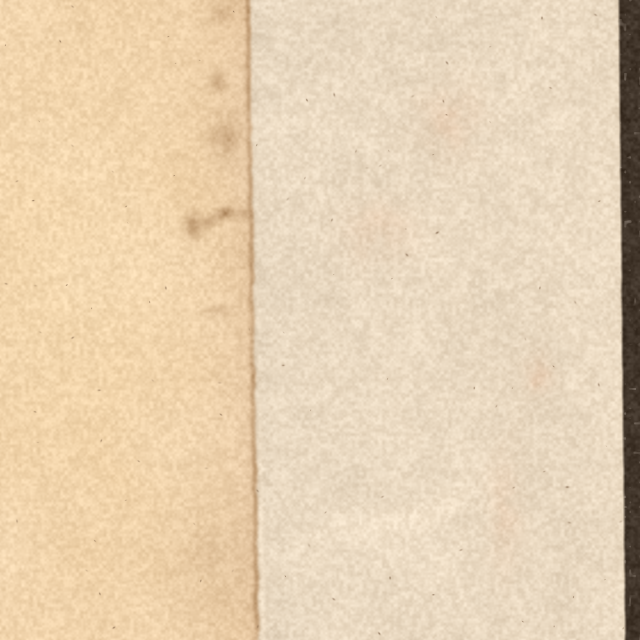
A Shadertoy shader for this texture:

```glsl
// Two overlapping sheets of aged paper with a stained seam, on a dark board.
#define TAN_PAPER vec3(0.945, 0.832, 0.677)
#define PALE_PAPER vec3(0.918, 0.852, 0.758)
#define BOARD vec3(0.255, 0.208, 0.165)
#define STAIN_TINT vec3(0.70, 0.55, 0.39)
#define BLUSH_TINT vec3(0.90, 0.75, 0.63)
#define GRAIN_SCALE 165.0
#define GRAIN_AMOUNT 0.115
#define MOTTLE_AMOUNT 0.05
#define SPECK_CELLS 24.0
#define SPECK_CHANCE 0.20

// Integer hash of a lattice point, from 0 to 1
float hash(vec2 p) {
    uvec2 q = uvec2(ivec2(p)) * uvec2(1597u, 3812u) + uvec2(911u, 357u);
    uint h = q.x * 7919u ^ q.y * 6271u;
    h = (h ^ (h >> 15)) * 73471u;
    h = (h ^ (h >> 13)) * 92821u;
    h ^= h >> 16;
    return float(h & 65535u) / 65535.0;
}

float valueNoise(vec2 p) {
    vec2 cell = floor(p), f = fract(p);
    f = f * f * (3.0 - 2.0 * f);
    return mix(mix(hash(cell), hash(cell + vec2(1, 0)), f.x),
               mix(hash(cell + vec2(0, 1)), hash(cell + vec2(1, 1)), f.x), f.y);
}

float fbm(vec2 p) {
    float sum = 0.0, gain = 0.5;
    for (int i = 0; i < 4; i++) {
        sum += gain * valueNoise(p);
        p = mat2(0.8, 0.6, -0.6, 0.8) * p * 2.03 + 17.0;
        gain *= 0.5;
    }
    return sum / 0.9375;
}

// Soft elliptical spot
float blot(vec2 p, vec2 centre, vec2 radius) {
    vec2 d = (p - centre) / radius;
    return exp(-dot(d, d));
}

// Soft stroke between two points
float stroke(vec2 p, vec2 a, vec2 b, float width) {
    vec2 ab = b - a;
    float t = clamp(dot(p - a, ab) / dot(ab, ab), 0.0, 1.0);
    float d = length(p - a - ab * t) / width;
    return exp(-d * d);
}

// Small fibres, at most one in each cell of a jittered grid
float specks(vec2 p) {
    vec2 g = p * SPECK_CELLS, cell = floor(g);
    vec2 centre = 0.2 + 0.6 * vec2(hash(cell + 51.0), hash(cell + 93.0));
    float angle = 6.2832 * hash(cell + 137.0);
    vec2 d = fract(g) - centre;
    d = mat2(cos(angle), -sin(angle), sin(angle), cos(angle)) * d;
    float size = mix(0.03, 0.07, hash(cell + 211.0));
    float shape = exp(-dot(d * vec2(1.0, 1.7), d * vec2(1.0, 1.7)) / (size * size));
    return shape * step(hash(cell + 17.0), SPECK_CHANCE) * mix(0.25, 0.9, hash(cell + 71.0));
}

void mainImage(out vec4 fragColor, in vec2 fragCoord) {
    vec2 uv = fragCoord / iResolution.xy;
    float pixel = 1.0 / iResolution.x;
    float cloud = fbm(uv * 7.0 + 3.0) - 0.5;
    float patchy = fbm(uv * 32.0 + 40.0) - 0.5;
    float grain = 0.65 * valueNoise(uv * GRAIN_SCALE)
                + 0.35 * valueNoise(uv * GRAIN_SCALE * 1.7 + 29.0) - 0.5;

    // Signed distances to the seam and to the outer edge
    float wobble = 0.003 * (valueNoise(vec2(uv.y * 60.0, 5.0)) - 0.5);
    float seam = uv.x - mix(0.403, 0.389, uv.y) - wobble;
    float edge = uv.x - mix(0.977, 0.967, uv.y) - 0.3 * wobble;

    // Tan sheet, browner towards the seam
    vec3 tan_ = TAN_PAPER + vec3(0.5, 0.8, 1.2) * MOTTLE_AMOUNT * cloud;
    tan_ += vec3(0.010, 0.012, 0.004) * blot(uv, vec2(0.10, 0.55), vec2(0.22, 0.35));
    tan_ -= vec3(0.045, 0.055, 0.045) * exp(seam / 0.055);
    float stain = 0.40 * blot(uv, vec2(0.352, 0.785), vec2(0.025, 0.035))
                + 0.38 * blot(uv, vec2(0.341, 0.872), vec2(0.013, 0.016))
                + 0.35 * blot(uv, vec2(0.345, 0.985), vec2(0.018, 0.020))
                + 0.30 * blot(uv, vec2(0.341, 0.512), vec2(0.020, 0.010))
                + 0.18 * blot(uv, vec2(0.330, 0.120), vec2(0.060, 0.100))
                + 0.55 * blot(uv, vec2(0.303, 0.648), vec2(0.014, 0.020))
                + 0.55 * stroke(uv, vec2(0.325, 0.652), vec2(0.350, 0.668), 0.008)
                + 0.40 * stroke(uv, vec2(0.350, 0.668), vec2(0.390, 0.666), 0.009);
    tan_ = mix(tan_, STAIN_TINT, clamp(stain * (1.0 + 2.2 * patchy), 0.0, 1.0));

    // Pale sheet with blushes and a raised crease
    vec3 pale = PALE_PAPER + MOTTLE_AMOUNT * (0.6 * cloud + 0.5 * patchy);
    float blush = 0.50 * blot(uv, vec2(0.842, 0.413), vec2(0.020, 0.032))
                + 0.28 * blot(uv, vec2(0.592, 0.635), vec2(0.050, 0.045))
                + 0.30 * blot(uv, vec2(0.703, 0.810), vec2(0.045, 0.050))
                + 0.25 * blot(uv, vec2(0.790, 0.200), vec2(0.025, 0.090));
    pale = mix(pale, BLUSH_TINT, clamp(blush * (1.0 + 2.0 * patchy), 0.0, 1.0));
    pale += 0.022 * stroke(uv, vec2(0.50, 0.165), vec2(0.70, 0.205), 0.022);
    pale -= 0.020 * exp(-max(seam, 0.0) / 0.03);

    // Join the sheets with a brown crack and a bright lip
    vec3 colour = mix(tan_, pale, smoothstep(-0.002 - pixel, 0.003 + pixel, seam));
    float crack = exp(-pow((seam + 0.002) / 0.0045, 2.0));
    crack *= 0.50 + 0.5 * valueNoise(vec2(uv.y * 22.0, 9.0));
    colour = mix(colour, STAIN_TINT, 0.75 * crack);
    float lip = exp(-pow((seam - 0.008) / 0.004, 2.0));
    colour += 0.035 * lip * smoothstep(0.75, 0.1, uv.y);

    // Paper grain and fibres
    colour += GRAIN_AMOUNT * grain * vec3(0.9, 1.0, 1.1) + 0.025 * patchy;
    colour = mix(colour, vec3(0.50, 0.39, 0.29), 0.75 * specks(uv));

    // Dark board beyond the outer edge
    vec3 board = BOARD + 0.13 * grain + 0.06 * patchy;
    board += 0.16 * smoothstep(0.80, 1.0, valueNoise(uv * 130.0 + 61.0));
    board -= 0.035 * exp(-max(edge, 0.0) / 0.006);
    colour = mix(colour, board, smoothstep(-0.0015 - pixel, 0.0015 + pixel, edge));
    fragColor = vec4(clamp(colour, 0.0, 1.0), 1.0);
}
```
